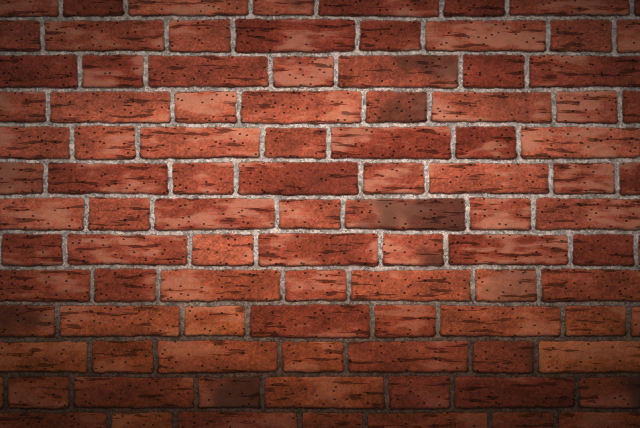
Write a Shadertoy shader that draws this texture.

```glsl
// Weathered brick wall in Flemish bond: long and short bricks alternate in
// twelve courses. Rounded-box distances shape the bricks; layered sines and
// cellular noise roughen edges, mottle the clay and crumble the mortar.

float hash(vec2 p) {
    return fract(sin(dot(p, vec2(127.1, 311.7))) * 43758.55);
}

// Turbulence from rotated, self-warped sines, roughly -1 to 1.
float layers(vec2 p) {
    float sum = 0.0, amp = 0.5;
    for (int i = 0; i < 5; i++) {
        p = mat2(0.8, 0.6, -0.6, 0.8) * p * 1.7 + 1.3;
        sum += amp * sin(p.x + 1.5 * sin(p.y * 0.9 + 2.0 * sum));
        amp *= 0.62;
    }
    return sum;
}

// Cellular noise: x is the distance to the nearest point, y its random value.
vec2 cellular(vec2 p) {
    vec2 cell = floor(p), nearest = vec2(9.0, 0.0);
    for (int j = -1; j <= 1; j++)
    for (int i = -1; i <= 1; i++) {
        vec2 id = cell + vec2(i, j);
        float d = length(id + vec2(hash(id), hash(id + 57.3)) - p);
        if (d < nearest.x) nearest = vec2(d, hash(id + 19.7));
    }
    return nearest;
}

float roundedBox(vec2 p, vec2 halfSize, float radius) {
    vec2 d = abs(p) - halfSize + radius;
    return length(max(d, 0.0)) + min(max(d.x, d.y), 0.0) - radius;
}

void mainImage(out vec4 fragColor, in vec2 fragCoord) {
    vec2 p = fragCoord / iResolution.y;
    float pixel = 1.0 / iResolution.y;

    // Courses, counted downwards, each shifted along by a slow drift.
    vec2 q = p + 0.0016 * vec2(layers(p * 28.0), layers(p * 28.0 + 9.0));
    q.y += 0.0015 * sin(q.x * 7.0 + q.y * 40.0);
    float course = (1.0 - q.y) * 12.0 + 0.5;
    float row = floor(course);
    float drift = -0.043 + 0.0068 * row + 0.0176 * cos(1.257 * (row - 2.0));
    float along = (q.x - 0.130 - drift) / 0.445 - 0.5 * (1.0 - mod(row, 2.0));

    // Each repeat holds one long brick and one short brick.
    float offset = fract(along) * 0.445;
    float isShort = step(0.291, offset);
    float len = mix(0.291, 0.154, isShort);
    vec2 id = vec2(floor(along) * 2.0 + isShort, row);
    float tone = hash(id + 3.1), wear = hash(id + 41.7), tilt = hash(id + 77.9);
    vec2 local = vec2(offset - 0.291 * isShort - 0.5 * len,
                      (0.5 - fract(course)) / 12.0);
    local.y += local.x * (tilt - 0.5) * 0.014;
    vec2 halfSize = vec2(0.5 * len - 0.0065, 0.0365 - 0.0015 * wear);
    float edge = roundedBox(local, halfSize, 0.006) + 0.0011 * layers(p * 75.0 + 4.0);
    float brickMask = smoothstep(pixel, -pixel, edge);

    // Surface noise, different on every brick.
    vec2 s = p + id * 3.7;
    float blotch = layers(s * vec2(9.0, 16.0));
    float streak = layers(s * vec2(14.0, 85.0));
    float relief = layers(s * 42.0) - layers(s * 42.0 + vec2(-0.06, 0.16));
    vec2 grain = cellular(p * 210.0);
    vec2 pits = cellular(s * vec2(55.0, 75.0));

    // Clay: red above, burnt orange in the lower courses.
    float low = smoothstep(0.48, 0.12, p.y);
    vec3 clay = mix(vec3(0.51, 0.22, 0.16), vec3(0.71, 0.36, 0.26), tone);
    clay = mix(clay, mix(vec3(0.46, 0.19, 0.13), vec3(0.73, 0.36, 0.17), wear), 0.75 * low);
    clay *= 1.0 + 0.17 * blotch + 0.16 * relief + 0.22 * (grain.y - 0.5);

    // Chalky bloom, soot, scratches and pits.
    float bloom = smoothstep(0.15, 0.85, blotch + 0.5 * streak + 0.55 * (wear - 0.5));
    clay = mix(clay, vec3(0.78, 0.54, 0.43), bloom * mix(0.55, 0.25, low));
    float soot = smoothstep(0.82, 0.95, hash(id + 11.3))
               * smoothstep(-0.25, 0.6, layers(s * 7.0 + 2.0) + 5.0 * local.x);
    clay = mix(clay, vec3(0.27, 0.17, 0.14), 0.65 * soot);
    clay *= 1.0 - 0.38 * smoothstep(0.45, 0.85, -streak);
    clay *= 1.0 - 0.5 * smoothstep(0.24, 0.08, pits.x) * step(0.72, pits.y);

    // Worn rim, lit from above.
    float rim = smoothstep(-0.007, 0.0, edge);
    float facing = clamp(local.y / halfSize.y, -1.0, 1.0);
    clay *= 1.0 + rim * (0.20 * facing - 0.12);

    // Crumbly mortar, dirty towards the floor, shaded beneath each brick.
    vec3 mortar = mix(vec3(0.74, 0.66, 0.61), vec3(0.40, 0.29, 0.23), low);
    mortar *= 0.92 + 0.16 * layers(p * 60.0) + 0.34 * (grain.y - 0.5);
    float shadow = smoothstep(0.0055, 0.0005, edge) * smoothstep(-0.5, -0.95, facing);
    mortar = mix(mortar, vec3(0.17, 0.08, 0.06), shadow * (0.72 + 0.2 * layers(p * 22.0)));
    mortar *= 1.0 - 0.3 * smoothstep(0.003, 0.0, edge);

    // Pool of light in the middle, falling off to dark corners.
    vec2 fromCentre = (fragCoord / iResolution.xy - vec2(0.5, 0.56)) * vec2(1.75, 1.9);
    float light = mix(1.1, 0.42, smoothstep(0.25, 1.35, length(fromCentre)));
    vec3 colour = mix(mortar, clay, brickMask) * light;
    fragColor = vec4(clamp(colour, 0.0, 1.0), 1.0);
}
```
